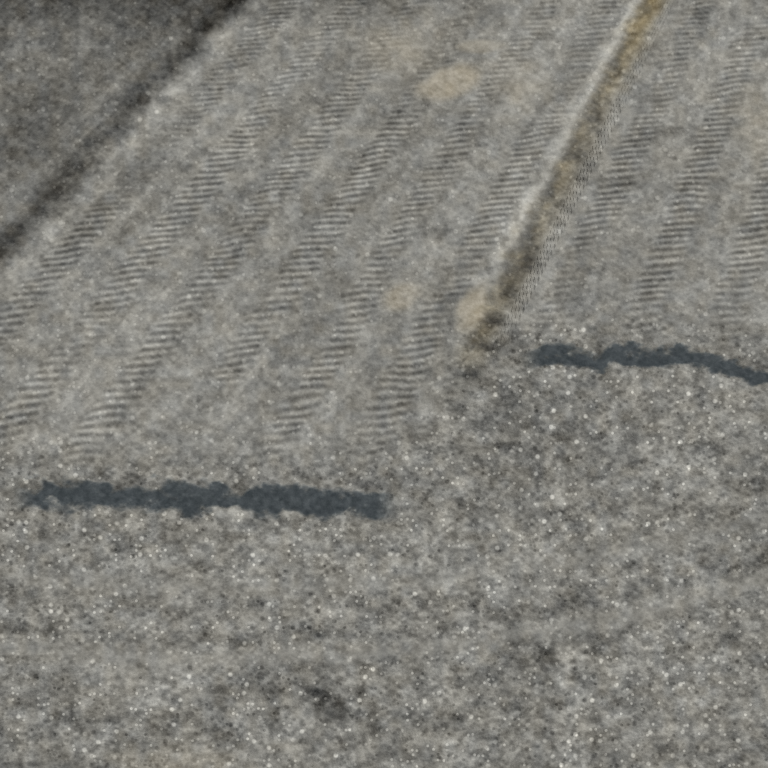
A three.js fragment shader for this texture:

```glsl
// Oblique view of bare graded soil: a fan of ladder-like tread marks, a pale ridge
// and furrows above two shadowed ditches, with curved wheel ruts on gravel below.
// Lanes come from a perspective coordinate; grain is value noise and hashed pebbles.
varying vec2 vUv;

float hash(vec2 p) {
  return fract(sin(dot(p, vec2(127.1, 311.7))) * 43758.5453);
}

float noise(vec2 p) {
  vec2 i = floor(p), f = fract(p);
  f = f * f * (3.0 - 2.0 * f);
  return mix(mix(hash(i), hash(i + vec2(1.0, 0.0)), f.x),
             mix(hash(i + vec2(0.0, 1.0)), hash(i + vec2(1.0)), f.x), f.y);
}

float fbm(vec2 p) {
  float sum = 0.0, amp = 0.5;
  for (int i = 0; i < 4; i++) {
    sum += amp * noise(p);
    p = mat2(1.6, 1.2, -1.2, 1.6) * p + 7.3;
    amp *= 0.5;
  }
  return sum / 0.9375;
}

// Soft bell of half-width w around zero
float bell(float d, float w) {
  return exp(-d * d / (w * w));
}

float blot(vec2 p, vec2 center, vec2 radius) {
  vec2 q = (p - center) / radius;
  return exp(-dot(q, q));
}

// Flattened patch with a firmer edge than a blot
float slab(vec2 p, vec2 center, vec2 radius) {
  vec2 q = (p - center) / radius;
  q.x -= 0.4 * q.y;
  return 1.0 - smoothstep(0.55, 1.25, length(q));
}

// Lane position that stays constant along lines of the fan
float laneCoord(vec2 p) {
  float t = p.y - 0.5;
  return (p.x - 0.85 * t) / (1.0 - 0.57 * t);
}

// Returns rung shading (x) and track mask (y)
vec2 treads(vec2 p, float lane, float offset, float wobble) {
  float t = p.y - 0.5;
  float spacing = 0.117;
  float d = (fract((lane - offset) / spacing + 0.5) - 0.5) * spacing;
  float mask = 1.0 - smoothstep(0.015, 0.034, abs(d));
  float phase = 90.0 * t + 60.0 * t * t - 9.0 * d + wobble;
  return vec2(sin(6.2832 * phase), mask);
}

// Scattered pebbles: bright positive, dark negative
float pebbles(vec2 p, float cells, float rarity) {
  vec2 g = p * cells, id = floor(g);
  vec2 center = 0.3 + 0.4 * vec2(hash(id + 3.1), hash(id + 8.7));
  float pick = hash(id + 15.3);
  float disc = 1.0 - smoothstep(0.12, 0.42, length(fract(g) - center));
  return disc * (smoothstep(rarity, 1.0, pick) - 0.5 * smoothstep(rarity, 1.0, 1.0 - pick));
}

float ditch(vec2 p, float level, float halfWidth, float x0, float x1) {
  float ends = smoothstep(x0 - 0.02, x0 + 0.02, p.x) * (1.0 - smoothstep(x1 - 0.02, x1 + 0.02, p.x));
  return ends * (1.0 - smoothstep(halfWidth * 0.45, halfWidth * 1.35, abs(p.y - level)));
}

void main() {
  vec2 p = vUv;
  float lane = laneCoord(p);
  float broad = fbm(p * 7.0) - 0.5;
  float clods = fbm(p * vec2(45.0, 60.0)) - 0.5;
  float grain = fbm(p * vec2(150.0, 180.0) + 31.0) - 0.5;
  vec2 warped = p + 0.012 * vec2(clods, broad);

  // Field region with a stepped lower edge
  float edge = mix(0.37, 0.53, smoothstep(0.5, 0.68, p.x));
  float field = smoothstep(-0.02, 0.09, p.y - edge + 0.06 * broad);
  float rightSide = smoothstep(0.61, 0.64, lane);
  float outer = 1.0 - smoothstep(-0.17, -0.12, lane);

  // Base tone and grain
  float tone = 0.5 + 0.09 * broad + mix(0.27, 0.15, field) * clods + mix(0.34, 0.23, field) * grain;
  tone += 0.035 * field * (1.0 - outer);
  tone -= field * (0.085 * outer + 0.08 * smoothstep(0.95, 1.0, p.y) * (1.0 - smoothstep(0.4, 0.8, p.x)));
  tone += field * 0.13 * (fbm(vec2(lane * 38.0, p.y * 4.0)) - 0.5);

  // Tread ladders on either side of the ridge
  vec2 tread = treads(p, lane, mix(0.17, 0.684, rightSide), 0.7 * noise(p * 28.0));
  float wear = smoothstep(0.25, 0.6, fbm(vec2(lane * 14.0, p.y * 9.0) + 4.0));
  float fade = field * (1.0 - outer) * (1.0 - 0.45 * smoothstep(0.75, 1.0, p.y));
  tone += fade * tread.y * (0.075 * tread.x * wear - 0.035);

  // Pale ridge, its shaded flank and the far-left furrow
  float rough = 0.025 * clods;
  float reach = smoothstep(0.52, 0.6, p.y);
  float crest = bell(lane - 0.564 + rough, 0.011) * reach * (0.65 + 0.9 * broad);
  float flank = bell(lane - 0.598 + rough, 0.022) * smoothstep(0.46, 0.58, p.y);
  float furrow = bell(lane + 0.162 + rough, 0.03) * smoothstep(0.6, 0.7, p.y);
  tone += 0.18 * crest - flank * (0.13 - 0.25 * clods) - furrow * (0.10 - 0.2 * clods);
  tone += 0.06 * bell(lane + 0.112 + rough, 0.015) * field;

  // Curved wheel ruts
  float bend = (p.x - 0.28) * (p.x - 0.28);
  float upperRut = p.y - 0.236 - 0.17 * bend + 0.01 * broad;
  float lowerRut = p.y - 0.142 - 0.20 * bend + 0.01 * broad;
  float ruts = 0.75 * bell(upperRut, 0.012) + bell(lowerRut, 0.011);
  tone = mix(tone, 0.565 + 0.15 * grain, 0.6 * min(ruts, 1.0));
  tone -= 0.055 * bell(lowerRut - 0.026, 0.009) + 0.025 * bell(upperRut + 0.024, 0.01);

  // Dark clod clusters and cross marks
  float dark = blot(warped, vec2(0.73, 0.15), vec2(0.09, 0.035)) + 0.7 * blot(warped, vec2(0.4, 0.09), vec2(0.09, 0.03));
  dark += 0.7 * blot(warped, vec2(0.572, 0.69), vec2(0.018, 0.012)) + 0.5 * blot(warped, vec2(0.66, 0.38), vec2(0.1, 0.06));
  dark += 0.8 * blot(warped, vec2(0.86, 0.83), vec2(0.05, 0.008)) + 0.8 * blot(warped, vec2(0.86, 0.76), vec2(0.07, 0.01));
  dark += 0.6 * blot(warped, vec2(0.2, 0.385), vec2(0.22, 0.025));
  tone -= dark * (0.075 - 0.2 * clods);

  // Pebbles
  float gravel = mix(1.0, 0.45, field) * (1.0 - 0.6 * min(ruts, 1.0));
  tone += gravel * (0.19 * pebbles(p, 150.0, 0.78) + 0.24 * pebbles(p + 0.37, 95.0, 0.88));

  vec3 color = tone * vec3(1.008, 1.0, 0.958);

  // Dry beige patches and warm earth
  float dry = 0.85 * slab(warped, vec2(0.585, 0.89), vec2(0.04, 0.025)) + 0.45 * slab(warped, vec2(0.625, 0.938), vec2(0.03, 0.01));
  dry += 0.55 * slab(warped, vec2(0.522, 0.612), vec2(0.025, 0.02)) + 0.8 * slab(warped, vec2(0.614, 0.595), vec2(0.022, 0.03));
  dry += 0.45 * blot(warped, vec2(0.525, 0.935), vec2(0.055, 0.04)) + 0.4 * blot(warped, vec2(0.68, 0.89), vec2(0.03, 0.04));
  dry += 0.45 * blot(warped, vec2(0.985, 0.84), vec2(0.025, 0.05)) + 0.4 * blot(warped, vec2(0.23, 0.0), vec2(0.09, 0.025));
  color = mix(color, vec3(0.64, 0.61, 0.545) + 0.2 * grain, min(dry, 0.9));
  color += vec3(0.05, 0.025, -0.025) * flank * (0.5 + 1.5 * clods + smoothstep(0.85, 1.0, p.y));
  color += vec3(0.012, 0.002, -0.014) * (noise(p * 70.0) - 0.4);

  // Blue-grey ditch shadows
  float ragged = 0.035 * clods + 0.012 * broad;
  float shade = ditch(p, 0.358 - 0.03 * p.x + ragged, 0.015, 0.03, 0.505);
  shade = max(shade, ditch(p, 0.537 - 0.2 * max(p.x - 0.88, 0.0) + ragged, 0.012, 0.69, 1.05));
  color = mix(color, vec3(0.235, 0.26, 0.275) + 0.12 * grain, 0.88 * shade);

  gl_FragColor = vec4(clamp(color, 0.0, 1.0), 1.0);
}
```
